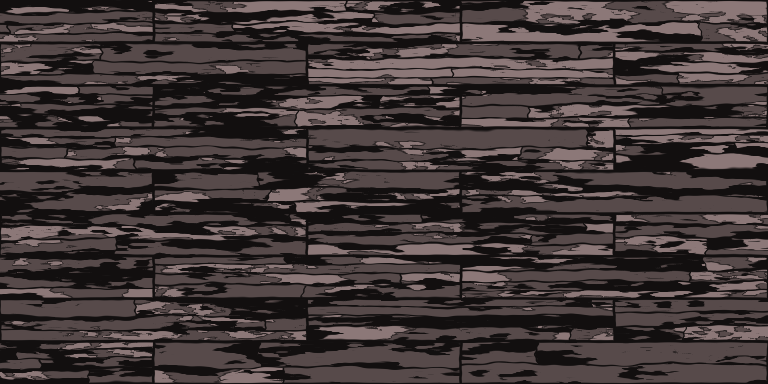
Write a Shadertoy shader that draws this texture.

```glsl
// Stacked slate cladding: nine courses of half-offset panels, each split into
// thin stone strips. Stretched cellular noise carves the black cracks and the
// pale, thinly outlined patches; layered sines make the seams uneven.

#define COURSES 9.0       // rows of panels over the height
#define PANEL 0.8         // panel width, in canvas heights
#define JOINT 0.0034      // half width of joints between panels
#define SEAM 0.0020       // half width of seams between strips
#define OUTLINE 0.0011    // half width of patch outlines
#define CRACKS 0.35       // mean crack threshold, higher is blacker
#define PALE 0.58         // patch threshold, lower is paler

const vec3 SHADOW = vec3(0.07, 0.06, 0.06);
const vec3 SLATE = vec3(0.34, 0.29, 0.29);
const vec3 PALE_SLATE = vec3(0.55, 0.47, 0.47);

float hash(vec2 p) {
    return fract(sin(dot(p, vec2(127.1, 311.7))) * 43758.5);
}

// Smooth cellular noise: cell values blended by distance to their points.
float cellular(vec2 p) {
    vec2 base = floor(p);
    float sum = 0.0, total = 0.0;
    for (int j = -1; j <= 1; j++)
    for (int i = -1; i <= 1; i++) {
        vec2 cell = base + vec2(i, j);
        vec2 point = cell + 0.15 + 0.7 * vec2(hash(cell), hash(cell + 37.0));
        vec2 d = p - point;
        float weight = exp(-9.0 * dot(d, d));
        sum += weight * hash(cell + 71.0);
        total += weight;
    }
    return sum / total;
}

float waves(float x) {
    return 0.5 * sin(x * 13.0) + 0.3 * sin(x * 31.0 + 1.7) + 0.2 * sin(x * 83.0 + 4.1);
}

// Distance from a fraction to the nearer end of its cell.
float edgeOf(float f) {
    return min(f, 1.0 - f);
}

void mainImage(out vec4 fragColor, in vec2 fragCoord) {
    vec2 p = fragCoord / iResolution.y;
    float px = 1.0 / iResolution.y;

    // Courses and panels
    float courseY = (p.y + 0.0012 * waves(p.x)) * COURSES;
    float row = floor(courseY);
    float v = fract(courseY);
    float panelX = (p.x + 0.002 * waves(p.y * 3.0)) / PANEL + 0.5 * (1.0 - mod(row, 2.0));
    float u = fract(panelX);
    vec2 panel = vec2(floor(panelX), row);
    float jointDist = min(edgeOf(v) / COURSES, edgeOf(u) * PANEL);

    // Uneven strips, some cut into two stones
    float strips = 2.0 + floor(3.0 * hash(panel + 5.0));
    float bend = 1.2 * (hash(panel + 9.0) - 0.5) + 0.2 * waves(p.x + row * 2.3);
    float stripY = clamp(v + bend * v * (1.0 - v), 0.0, 0.9999) * strips;
    vec2 strip = panel + vec2(20.0, 0.17) * (floor(stripY) + 1.0);
    float cut = mix(0.2, 1.4, hash(strip)) + 0.01 * waves(p.y * 4.0);
    float seed = hash(strip + 3.3 * step(cut, u));
    float stripDist = edgeOf(fract(stripY)) / (strips * COURSES);
    float seamDist = min(stripDist, abs(u - cut) * PANEL);

    // Stone-local coordinates with a slight tilt and ragged shift
    vec2 q = p;
    q.y += 0.05 * (seed - 0.5) * p.x + 0.003 * waves(p.x * 1.7 + seed * 9.0);
    q.x += 0.02 * waves(p.y * 7.0);
    q += seed * vec2(17.0, 11.0);

    // Cracks gather along the seams and vary from stone to stone
    float grain = 0.66 * cellular(q * vec2(6.0, 46.0))
                + 0.34 * cellular(q * vec2(23.0, 115.0));
    float roughness = CRACKS + 0.28 * (hash(vec2(seed, 4.0)) - 0.5)
                    + 0.12 * exp(-stripDist / 0.006) - 0.05 * (0.5 * p.x + p.y - 1.0);
    float grainSoft = clamp(0.7 * fwidth(grain), 0.002, 0.1);
    float solid = smoothstep(-grainSoft, grainSoft, grain - roughness);

    // Pale patches, more frequent towards the upper right
    float patches = 0.45 * cellular(q * vec2(7.0, 25.0) + 13.0)
                  + 0.15 * cellular(q * vec2(30.0, 80.0) + 29.0);
    float tone = patches + 0.4 * hash(vec2(seed, 8.0)) + 0.16 * (0.5 * p.x + p.y - 1.0);
    float slope = clamp(fwidth(patches), 0.001, 0.1);
    float patchDist = (tone - PALE) / slope * px;
    float pale = smoothstep(-0.7 * px, 0.7 * px, patchDist);
    float outline = 1.0 - smoothstep(OUTLINE - 0.5 * px, OUTLINE + 0.6 * px, abs(patchDist));

    // Joints and seams
    float seamWidth = SEAM * (1.0 + 0.6 * waves(p.x * 2.0 + seed * 5.0));
    solid *= smoothstep(JOINT - 0.7 * px, JOINT + 0.7 * px, jointDist);
    solid *= smoothstep(seamWidth - 0.7 * px, seamWidth + 0.7 * px, seamDist);

    vec3 color = mix(SLATE, PALE_SLATE, pale);
    color = mix(color, SHADOW, 0.75 * outline);
    color = mix(SHADOW, color, solid);
    fragColor = vec4(color, 1.0);
}
```
